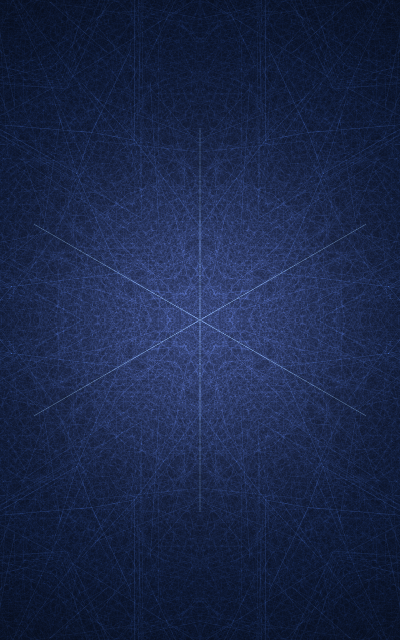
Write a Shadertoy shader that draws this background.

```glsl
const float PI = 3.14159265;
const vec3 NIGHT = vec3(0.045, 0.090, 0.195);
const vec3 GLOW = vec3(0.222, 0.282, 0.490);
const vec3 THREAD = vec3(0.16, 0.25, 0.44);
const vec3 SPOKE = vec3(0.28, 0.36, 0.38);

float hash(vec2 p) {
    vec3 q = fract(vec3(p.xyx) * 0.1031);
    q += dot(q, q.yzx + 33.33);
    return fract((q.x + q.y) * q.z);
}

float noise(vec2 p) {
    vec2 cell = floor(p), f = fract(p);
    f = f * f * (3.0 - 2.0 * f);
    float low = mix(hash(cell), hash(cell + vec2(1, 0)), f.x);
    float high = mix(hash(cell + vec2(0, 1)), hash(cell + vec2(1, 1)), f.x);
    return mix(low, high, f.y);
}

vec2 polar(float radius, float angle) {
    return radius * vec2(cos(angle), sin(angle));
}

// Mirrors the plane into a half sector whose x axis is a spoke
vec2 foldSectors(vec2 p, float count) {
    float sector = 2.0 * PI / count;
    float angle = abs(mod(atan(p.y, p.x), sector) - 0.5 * sector);
    return polar(length(p), angle);
}

float segment(vec2 p, vec2 a, vec2 b) {
    vec2 pa = p - a, ba = b - a;
    return length(pa - ba * clamp(dot(pa, ba) / dot(ba, ba), 0.0, 1.0));
}

float stroke(float dist, float width, float pixel) {
    return 1.0 - smoothstep(0.0, width + 0.65 * pixel, abs(dist));
}

// Crossed layers of long cells, each holding one slanted fibre
float fibres(vec2 p, float pixel) {
    const float LAYERS = 26.0;
    float sum = 0.0;
    for (float i = 0.0; i < LAYERS; i++) {
        vec2 axis = polar(1.0, i * 2.399 + 0.2);
        vec2 q = vec2(dot(p, axis), dot(p, vec2(-axis.y, axis.x))) + 3.0 + i * 0.137;
        vec2 size = vec2(0.11, mix(0.008, 0.017, fract(i * 0.618)));
        q.x += size.x * hash(vec2(floor(q.y / size.y), i + 50.0));
        vec2 cell = floor(q / size), local = fract(q / size);
        vec2 seed = cell + i * 17.0;
        float height = mix(hash(seed), hash(seed + 91.0), local.x);
        float strength = hash(seed + 173.0);
        sum += strength * stroke((local.y - height) * size.y, 0.0003, pixel);
    }
    return sum / LAYERS;
}

// Scattered straight threads and wide arcs
float scatteredThreads(vec2 p, float pixel) {
    float sum = 0.0;
    for (int i = 0; i < 120; i++) {
        float id = float(i);
        float radius = 0.62 * sqrt(hash(vec2(id, 1.7)));
        vec2 start = polar(radius, hash(vec2(id, 5.3)) * PI / 6.0);
        float angle = hash(vec2(id, 9.1)) * 2.0 * PI;
        float size = mix(0.06, 0.32, hash(vec2(id, 13.9)));
        float strength = mix(0.12, 0.65, pow(hash(vec2(id, 21.4)), 3.0));
        float dist = segment(p, start - polar(size, angle), start + polar(size, angle));
        if (i % 4 == 0) {
            dist = length(p - start) - size * 0.5;
            strength *= 0.6;
        }
        sum += strength * stroke(dist, 0.0003, pixel);
    }
    return sum;
}

// Strong threads meeting at one node of each half sector
float starThreads(vec2 p, float pixel) {
    vec2 node = vec2(0.281, 0.102);
    vec2 bend = vec2(0.293, 0.169);
    float width = 0.0003;
    float sum = 0.8 * stroke(segment(p, vec2(0.146, 0.0), node), width, pixel);
    sum += 0.7 * stroke(segment(p, node, vec2(0.370, 0.184)), width, pixel);
    sum += 0.8 * stroke(segment(p, node, vec2(0.52, 0.102)), width, pixel);
    sum += 0.8 * stroke(segment(p, node, bend), width, pixel);
    sum += 0.8 * stroke(segment(p, bend, vec2(0.423, 0.108)), width, pixel);
    sum += 0.4 * stroke(segment(p, vec2(0.353, 0.0), vec2(0.353, 0.065)), width, pixel);
    sum += 0.3 * stroke(segment(p, vec2(0.24, 0.065), vec2(0.44, 0.065)), width, pixel);
    sum += 0.4 * stroke(segment(p, vec2(0.208, 0.0), vec2(0.208, 0.08)), width, pixel);
    return sum;
}

void mainImage(out vec4 fragColor, in vec2 fragCoord) {
    vec2 p = (fragCoord - 0.5 * iResolution.xy) / iResolution.y;
    float pixel = 1.0 / iResolution.y;
    float radius = length(p);
    vec2 q = foldSectors(p, 6.0);

    // Central glow over a dark field
    float glow = exp(-pow(radius / 0.262, 2.0));
    vec3 color = mix(NIGHT, GLOW, glow);

    // Crisp woven texture with slight mottling
    float weave = fibres(q, pixel) - 0.065;
    float mottle = noise(q * 75.0) + 0.5 * noise(q * 150.0) - 0.75;
    float grain = hash(floor(p * 512.0) + 400.0) - 0.5;
    color *= 1.0 + 4.0 * weave + 0.09 * mottle + 0.14 * grain;

    // Threads and faint rings
    float threads = 0.5 * scatteredThreads(q, pixel) + 0.55 * starThreads(q, pixel);
    threads += 0.15 * stroke(radius - 0.052, 0.0003, pixel);
    threads += 0.15 * stroke(radius - 0.105, 0.0003, pixel);
    color += THREAD * threads * mix(0.6, 0.7, glow);

    // Six fine tapered spokes
    float spoke = stroke(segment(q, vec2(0.0), vec2(0.299, 0.0)), 0.0003, pixel);
    color += SPOKE * spoke * mix(0.85, 0.55, smoothstep(0.0, 0.3, radius));

    // Darkened outer rim
    color *= 1.0 - 0.18 * smoothstep(0.40, 0.60, radius);
    fragColor = vec4(clamp(color, 0.0, 1.0), 1.0);
}
```
